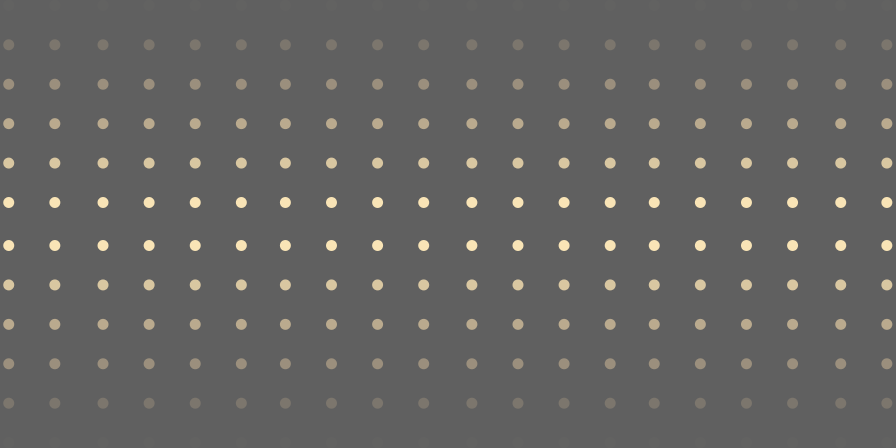
Give the GLSL for this pattern, as a WebGL 2 fragment shader.

```glsl
#version 300 es
precision highp float;

uniform vec2 u_resolution;
out vec4 fragColor;

// Lengths are fractions of the canvas height
#define COLUMN_START 0.0195
#define COLUMN_PITCH 0.10292
#define COLUMN_SHIFT 0.0046
#define ROW_START 0.0480
#define ROW_PITCH 0.0880
#define DOT_RADIUS 0.0122
#define FADE_STEP 0.205
#define FADE_MIN 0.015
#define GROUND vec3(0.377, 0.377, 0.377)
#define CREAM vec3(0.975, 0.895, 0.712)
#define WARMTH vec3(0.0, 0.06, 0.07)

// Column centre; alternate groups of four sit slightly to the right
float columnCentre(float column) {
    float shifted = 1.0 - step(4.0, mod(column - 2.0, 8.0));
    return COLUMN_START + column * COLUMN_PITCH + shifted * COLUMN_SHIFT;
}

// Dots dim from cream to the ground colour, warmest midway
vec3 dotColour(float row) {
    float glow = max(1.0 - FADE_STEP * row, FADE_MIN);
    return mix(GROUND, CREAM, glow) - WARMTH * glow * (1.0 - glow);
}

void main() {
    vec2 p = gl_FragCoord.xy / u_resolution.y;
    float pixel = 1.0 / u_resolution.y;

    // Nearest cell, with rows mirrored about the middle
    float height = abs(p.y - 0.5);
    float column = round((p.x - COLUMN_START) / COLUMN_PITCH);
    float row = max(round((height - ROW_START) / ROW_PITCH), 0.0);
    vec2 centre = vec2(columnCentre(column), ROW_START + row * ROW_PITCH);

    // Smooth-edged disc
    float edge = length(vec2(p.x, height) - centre) - DOT_RADIUS;
    float coverage = clamp(0.5 - edge / pixel, 0.0, 1.0);

    fragColor = vec4(mix(GROUND, dotColour(row), coverage), 1.0);
}
```
